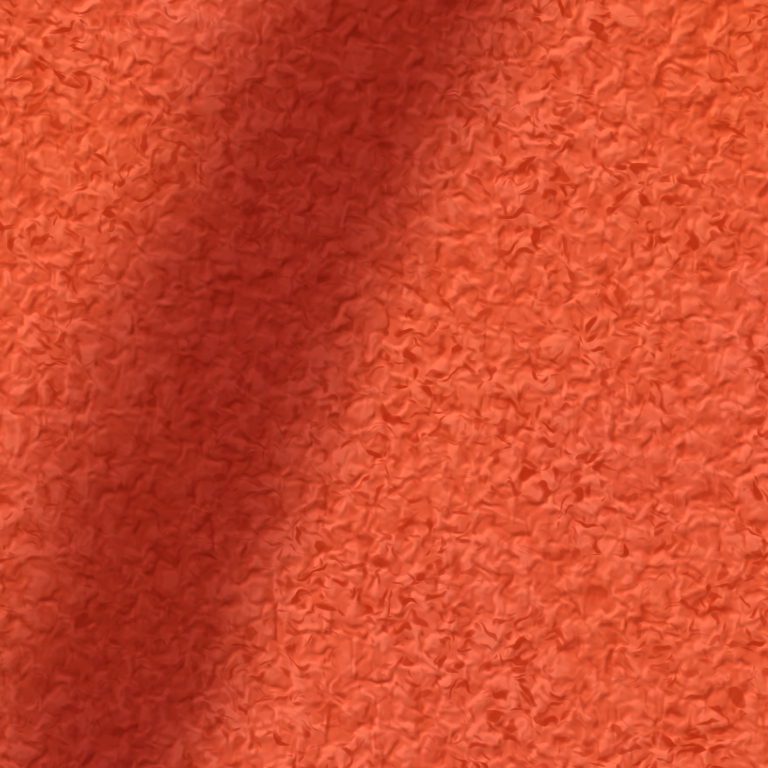
A Shadertoy shader for this texture:

```glsl
// Coral fleece with a soft diagonal shadow fold.
// Warped cellular noise with randomly turned, smoothly blended ellipses forms
// the tufts; a thinner set makes sparse dark flecks, and a curved band dims all.

#define TUFT_SCALE 44.0
#define CURL 0.38
#define RELIEF 0.30
#define FLECK_AMOUNT 0.85
#define GAP_COLOR vec3(0.720, 0.170, 0.060)
#define BASE_COLOR vec3(0.888, 0.338, 0.214)
#define LIGHT_COLOR vec3(0.975, 0.470, 0.360)
#define SHADOW_TINT vec3(0.690, 0.445, 0.445)
#define ORANGE_TINT vec3(1.010, 0.990, 0.760)

vec3 hash3(vec2 p) {
    vec3 q = fract(vec3(p.xyx) * vec3(0.1031, 0.1030, 0.0973));
    q += dot(q, q.yxz + 33.33);
    return fract((q.xxy + q.yzz) * q.zyx);
}

float noise(vec2 p) {
    vec2 i = floor(p), f = fract(p);
    f = f * f * (3.0 - 2.0 * f);
    float low = mix(hash3(i).x, hash3(i + vec2(1, 0)).x, f.x);
    float high = mix(hash3(i + vec2(0, 1)).x, hash3(i + vec2(1, 1)).x, f.x);
    return mix(low, high, f.y);
}

// Smooth maximum of one randomly turned ellipse per cell
float tufts(vec2 p, vec2 aspect) {
    vec2 cell = floor(p);
    float sum = 0.0;
    for (int y = -1; y <= 1; y++)
    for (int x = -1; x <= 1; x++) {
        vec2 id = cell + vec2(x, y);
        vec3 rnd = hash3(id);
        vec2 d = p - id - rnd.xy;
        float angle = 6.2832 * rnd.z;
        float c = cos(angle), s = sin(angle);
        d = vec2(c * d.x + s * d.y, c * d.y - s * d.x) * aspect;
        float top = 0.5 + 0.5 * hash3(id + 71.0).x;
        float lobe = top * exp(-1.6 * dot(d, d));
        sum += lobe * lobe * lobe;
    }
    return pow(sum + 1e-5, 1.0 / 3.0);
}

// Bends the straight ellipses into curls
vec2 curled(vec2 p) {
    vec2 curl = vec2(noise(p * 1.1), noise(p * 1.1 + 40.0)) - 0.5;
    curl += 0.4 * (vec2(noise(p * 2.5 + 9.0), noise(p * 2.5 + 63.0)) - 0.5);
    return p + 2.0 * CURL * curl;
}

float pile(vec2 p) {
    p = curled(p);
    vec2 aspect = vec2(0.8, 1.5);
    return 0.62 * tufts(p, aspect) + 0.38 * tufts(p * 1.9 + 17.0, aspect);
}

// Thin dark openings, tilted slightly toward the horizontal
float flecks(vec2 p) {
    p = curled(p + 90.0) * vec2(0.9, 1.1);
    float large = smoothstep(0.52, 0.92, tufts(p, vec2(1.0, 2.5)));
    float small = smoothstep(0.55, 0.95, tufts(p * 1.55 + 31.0, vec2(1.0, 2.2)));
    return max(large, 0.75 * small);
}

// Shadow fold: wide fade on the left, tighter one on the right
float foldShadow(vec2 uv) {
    float bend = 0.12 * uv.y * uv.y;
    float wobble = 0.04 * (noise(uv * 9.0) - 0.5);
    float left = uv.x + 0.02 - 0.23 * uv.y - bend + wobble;
    float right = uv.x - 0.265 - 0.285 * uv.y - bend + wobble;
    return smoothstep(-0.14, 0.13, left) * (1.0 - smoothstep(-0.09, 0.085, right));
}

void mainImage(out vec4 fragColor, in vec2 fragCoord) {
    vec2 uv = fragCoord / iResolution.xy;
    vec2 p = uv * TUFT_SCALE;
    float shadow = foldShadow(uv);

    // Tuft height and its slope toward the light
    float height = pile(p);
    float slope = height - pile(p + vec2(-0.12, 0.22));
    float clump = noise(uv * 13.0 + 5.0);
    float fibre = noise(p * vec2(2.6, 3.0)) - 0.5;

    // Cloth, pale tuft ends and sparse dark flecks
    float tone = height + 0.4 * slope + 0.10 * fibre + 0.12 * (clump - 0.5);
    vec3 color = mix(GAP_COLOR, BASE_COLOR, 0.45 + 0.55 * smoothstep(0.12, 0.48, tone));
    color = mix(color, LIGHT_COLOR, 0.62 * smoothstep(0.46, 0.88, tone));
    color *= 1.0 + RELIEF * slope * (1.0 - 0.4 * shadow);
    float gap = flecks(p) * mix(0.35, 1.0, smoothstep(0.2, 0.7, clump));
    color = mix(color, GAP_COLOR, FLECK_AMOUNT * gap * (1.0 - 0.45 * shadow));

    // Slow hue drift, warmer in the upper corners
    float corner = smoothstep(0.35, 1.0, uv.y) * smoothstep(0.2, 0.5, abs(uv.x - 0.5));
    float drift = 0.5 * corner + 0.5 * (noise(uv * 5.0 + 21.0) - 0.45);
    color *= mix(vec3(1.0), ORANGE_TINT, drift);

    color *= mix(vec3(1.0), SHADOW_TINT, shadow);
    fragColor = vec4(clamp(color, 0.0, 1.0), 1.0);
}
```
